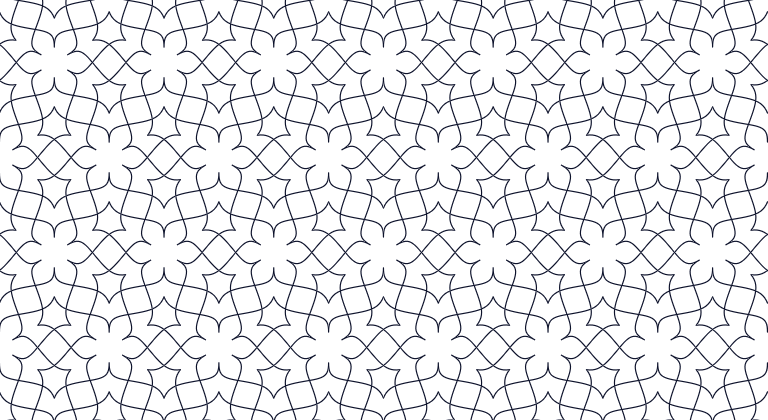
Give the GLSL for this pattern, as a WebGL 2 fragment shader.

```glsl
#version 300 es
precision highp float;

#define REPEATS 7.0
#define ORIGIN vec2(-0.005, 0.661)
#define LINE_WIDTH 0.0108
#define INK vec3(0.05, 0.07, 0.17)
#define PAPER vec3(1.0)
#define FLOWER_CUSP 0.141
#define STAR_CUSP 0.405
#define PETAL_TIP 0.347
#define STEPS 12

uniform vec2 u_resolution;
out vec4 outColor;

const float SQRT3 = sqrt(3.0);
const vec2 RAY30 = vec2(0.5 * SQRT3, 0.5);

// Offset from the nearest flower centre on a triangular lattice
vec2 hexCell(vec2 p) {
    vec2 size = vec2(1.0, SQRT3);
    vec2 a = mod(p + 0.5 * size, size) - 0.5 * size;
    vec2 b = mod(p, size) - 0.5 * size;
    return dot(a, a) < dot(b, b) ? a : b;
}

// Mirror a cell into its 30 degree wedge
vec2 foldWedge(vec2 p) {
    vec2 normal = vec2(-RAY30.y, RAY30.x);
    p = abs(p);
    p -= 2.0 * max(dot(p, normal), 0.0) * normal;
    return vec2(p.x, abs(p.y));
}

float segmentDistance(vec2 p, vec2 a, vec2 b) {
    vec2 ap = p - a, ab = b - a;
    return length(ap - ab * clamp(dot(ap, ab) / dot(ab, ab), 0.0, 1.0));
}

vec2 cubic(vec2 a, vec2 b, vec2 c, vec2 d, float t) {
    float s = 1.0 - t;
    return s * s * s * a + 3.0 * s * t * (s * b + t * c) + t * t * t * d;
}

// Distance to the petal side and to the wave leading on to a star cusp
float strandDistance(vec2 p) {
    vec2 mirrored = vec2(1.0 - p.x, p.y);
    vec2 flowerCusp = FLOWER_CUSP * RAY30;
    vec2 tip = vec2(PETAL_TIP, 0.0);
    vec2 starCusp = vec2(1.0 - STAR_CUSP * RAY30.x, STAR_CUSP * RAY30.y);
    vec2 petalStart = flowerCusp + 0.11 * RAY30;
    vec2 petalEnd = tip + vec2(-0.092, 0.112);
    vec2 waveStart = tip + vec2(0.128, 0.155);
    vec2 waveEnd = starCusp + vec2(-0.119, 0.017);

    vec2 petal = flowerCusp, wave = tip;
    float d = 1.0;
    for (int i = 1; i <= STEPS; i++) {
        float t = float(i) / float(STEPS);
        vec2 nextPetal = cubic(flowerCusp, petalStart, petalEnd, tip, t);
        vec2 nextWave = cubic(tip, waveStart, waveEnd, starCusp, t);
        d = min(d, segmentDistance(p, petal, nextPetal));
        d = min(d, segmentDistance(p, wave, nextWave));
        d = min(d, segmentDistance(mirrored, wave, nextWave));
        petal = nextPetal;
        wave = nextWave;
    }
    return d;
}

// Share of a pixel covered by a line, also when thinner than the pixel
float lineCoverage(float d, float pixel) {
    vec2 edges = vec2(0.5, -0.5) * LINE_WIDTH - d;
    vec2 cover = clamp(edges / pixel + 0.5, 0.0, 1.0);
    return cover.x - cover.y;
}

void main() {
    float pixel = REPEATS / u_resolution.x;
    vec2 p = gl_FragCoord.xy * pixel - ORIGIN;
    float d = strandDistance(foldWedge(hexCell(p)));
    outColor = vec4(mix(PAPER, INK, lineCoverage(d, pixel)), 1.0);
}
```
